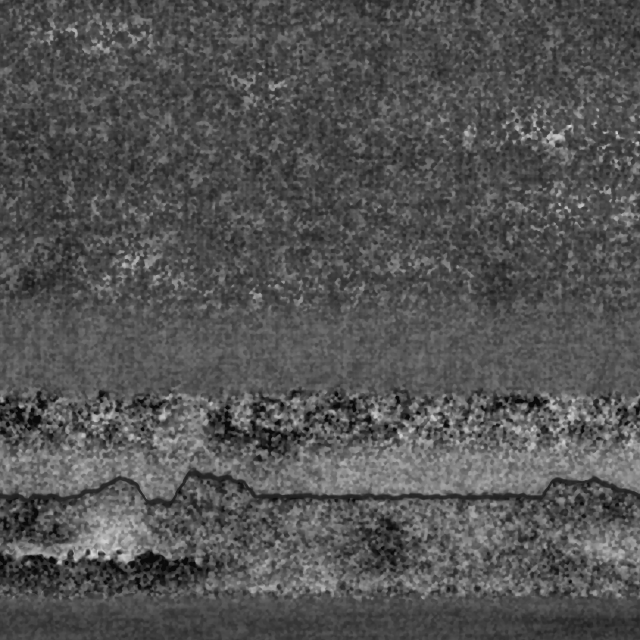
Write a WebGL 2 fragment shader that draws this texture.

```glsl
#version 300 es
precision highp float;
// Weathered grey stone wall: a fine-grained upper face, a crumbling ledge
// split by a dark crack, and a smooth foot. Jittered cellular noise makes the
// grain; soft elliptical stains and height bands set the tone.
uniform vec2 u_resolution;
out vec4 fragColor;

vec3 hash(vec2 p) {
    uvec3 v = uvec3(ivec3(ivec2(p), 7)) * 1664525u + 1013904223u;
    v.x += v.y * v.z; v.y += v.z * v.x; v.z += v.x * v.y;
    v ^= v >> 16u;
    v.x += v.y * v.z; v.y += v.z * v.x; v.z += v.x * v.y;
    return vec3(v >> 8u) / 16777216.0;
}

// Cellular noise: random tone per cell, blended across borders, about -1 to 1.
float cells(vec2 p) {
    vec2 id = floor(p), f = p - id;
    float sum = 0.0, total = 0.0;
    for (int j = -1; j <= 1; j++)
    for (int i = -1; i <= 1; i++) {
        vec2 o = vec2(i, j);
        vec3 h = hash(id + o);
        vec2 d = o + 0.15 + 0.7 * h.xy - f;
        float w = exp(-5.0 * dot(d, d));
        sum += w * h.z;
        total += w;
    }
    return 2.0 * sum / total - 1.0;
}

// Soft elliptical stain.
float stain(vec2 p, float x, float y, float rx, float ry) {
    vec2 d = (p - vec2(x, y)) / vec2(rx, ry);
    return exp(-dot(d, d));
}

// Height of the crack along the ledge.
float crackHeight(float x) {
    float y = 0.222 + 0.028 * smoothstep(0.10, 0.20, x);
    y -= 0.036 * smoothstep(0.205, 0.235, x);
    y += 0.044 * smoothstep(0.26, 0.30, x);
    y -= 0.008 * smoothstep(0.32, 0.36, x) + 0.026 * smoothstep(0.375, 0.405, x);
    y += 0.024 * smoothstep(0.845, 0.865, x) - 0.022 * smoothstep(0.93, 1.0, x);
    float calm = smoothstep(0.39, 0.42, x) * smoothstep(0.86, 0.83, x);
    return y + (0.0022 * sin(x * 110.0) + 0.0015 * sin(x * 231.0 + 1.0)) * (1.0 - 0.7 * calm);
}

void main() {
    vec2 uv = gl_FragCoord.xy / u_resolution;

    // Grain at four scales
    float fine = cells(uv * 205.0);
    float medium = cells(uv * 105.0 + 31.0);
    float coarse = cells(uv * 42.0 + 67.0);
    float broad = cells(uv * vec2(13.0, 17.0) + 11.0);
    vec2 p = uv + 0.012 * vec2(coarse, medium) + 0.008 * vec2(broad, coarse);

    // Height bands
    float foot = smoothstep(0.074, 0.060, uv.y + 0.006 * medium);
    float ledge = smoothstep(0.396, 0.372, uv.y + 0.010 * coarse) * (1.0 - foot);
    float upper = smoothstep(0.47, 0.56, uv.y);

    // Upper face: streaky shade, pale flecks gathered in clusters
    float tone = 0.335 - 0.055 * upper + 0.02 * stain(uv, 0.5, 0.46, 0.8, 0.06);
    tone += upper * (0.012 * coarse + 0.016 * broad);
    tone += 0.025 * cells(uv * vec2(170.0, 22.0)) + 0.022 * cells(uv * vec2(16.0, 150.0));
    tone += 0.004 * (sin(uv.x * 810.0) + sin(uv.y * 810.0));
    tone -= 0.06 * (stain(p, 0.04, 0.76, 0.13, 0.045) + stain(p, 0.09, 0.62, 0.02, 0.05));
    tone -= 0.12 * (stain(p, 0.05, 0.555, 0.03, 0.02) + stain(p, 0.78, 0.555, 0.025, 0.03));
    tone -= 0.03 * (stain(uv, 0.5, 1.0, 1.0, 0.02) + stain(uv, 0.6, 0.75, 0.3, 0.02));
    float cluster = 0.25 + stain(p, 0.86, 0.81, 0.17, 0.028) + stain(p, 0.97, 0.79, 0.06, 0.04)
        + 0.9 * stain(p, 0.92, 0.68, 0.11, 0.04) + 0.7 * stain(p, 0.15, 0.95, 0.10, 0.025)
        + 0.9 * stain(p, 0.20, 0.59, 0.06, 0.03) + 0.7 * stain(p, 0.42, 0.55, 0.14, 0.025)
        + 0.5 * stain(p, 0.19, 0.685, 0.12, 0.02) + 0.5 * stain(p, 0.42, 0.88, 0.04, 0.06)
        + 0.6 * stain(p, 0.68, 0.58, 0.07, 0.02) + 0.4 * stain(p, 0.59, 0.685, 0.05, 0.01);
    float fleck = smoothstep(0.0, 0.9, 0.55 * fine + 0.55 * medium + 0.35 * coarse);
    tone += upper * cluster * (0.30 * fleck + 0.03);

    // Ledge: pale plaster above the crack, blotches of loss below
    float crackY = crackHeight(uv.x);
    float above = smoothstep(-0.004, 0.004, uv.y - crackY);
    float plaster = above * smoothstep(0.325, 0.275, p.y)
        * (0.75 + 0.25 * smoothstep(0.45, 0.6, uv.x) - 0.5 * stain(uv, 0.42, 0.29, 0.035, 0.03));
    plaster = max(plaster, stain(p, 0.295, 0.32, 0.045, 0.05) * above);
    float pale = stain(p, 0.175, 0.165, 0.055, 0.04) + 0.5 * stain(p, 0.74, 0.155, 0.06, 0.04)
        + 0.6 * stain(p, 0.96, 0.145, 0.07, 0.025) + 0.3 * stain(p, 0.49, 0.15, 0.07, 0.05)
        + 0.8 * stain(p, 0.10, 0.137, 0.16, 0.007) + 0.4 * stain(p, 0.5, 0.087, 0.6, 0.01);
    float dark = stain(p, 0.06, 0.174, 0.075, 0.026) + 0.8 * stain(p, 0.61, 0.15, 0.055, 0.05)
        + 0.8 * stain(p, 0.90, 0.12, 0.06, 0.025) + 0.5 * stain(p, 0.93, 0.20, 0.06, 0.025)
        + 0.5 * stain(p, 0.38, 0.19, 0.04, 0.025) + 0.9 * stain(p, 0.34, 0.325, 0.03, 0.03)
        + 0.8 * stain(p, 0.43, 0.305, 0.03, 0.025) + 0.6 * stain(p, 0.05, 0.345, 0.05, 0.025);
    float hollow = smoothstep(0.33, 0.30, p.x) * smoothstep(0.070, 0.080, p.y)
        * smoothstep(0.134, 0.122, p.y);
    float loss = clamp(dark + hollow * 1.1, 0.0, 1.2);
    float ledgeTone = 0.355 + 0.18 * plaster + 0.29 * pale - 0.17 * loss + 0.045 * broad;
    tone = mix(tone, ledgeTone, ledge);

    // Foot: even, with a pale upper rim and a dim right corner
    float footTone = 0.255 + 0.06 * smoothstep(0.035, 0.06, uv.y)
        - 0.06 * stain(uv, 0.95, 0.02, 0.12, 0.025) + 0.03 * cells(uv * vec2(12.0, 140.0));
    tone = mix(tone, footTone, foot);

    // Grain strength follows the surface
    float smoothness = clamp(plaster + 0.7 * pale, 0.0, 1.0);
    float rough = ledge * (1.0 - 0.6 * smoothness) * mix(0.62, 1.0, smoothstep(0.25, 0.30, uv.y));
    float grain = 0.75 * fine + (0.3 + 0.35 * rough) * medium + 0.35 * rough * coarse;
    tone += grain * (0.09 + 0.03 * upper + 0.23 * rough - 0.02 * foot);

    // Crack with a soft shadow
    float gap = abs(uv.y - crackY + 0.0025 * medium);
    tone -= 0.10 * exp(-gap * gap / 0.00008);
    tone = mix(tone, 0.12, 0.85 * smoothstep(0.0058, 0.0015, gap));

    fragColor = vec4(vec3(clamp(tone, 0.04, 0.92)), 1.0);
}
```
